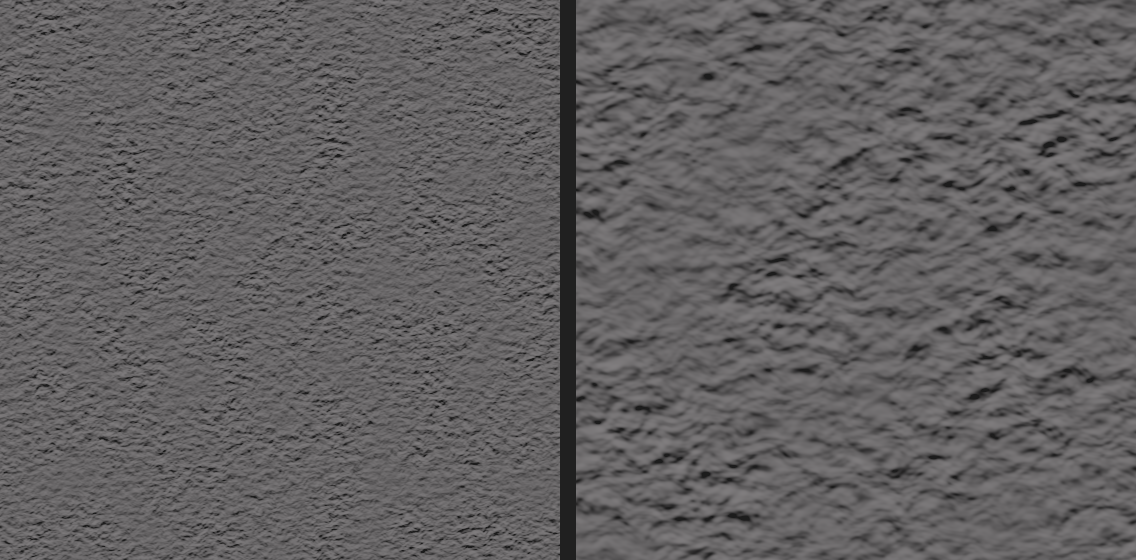
Left: the whole. Right: its middle third, enlarged.
Give the GLSL for this texture, as a Shadertoy shader.

```glsl
// Rough dark grey stucco, lit from above, with short ragged shadows under its ledges.

const float STREAK_TILT  = 0.10;   // radians, shadows rise slightly to the right
const float TILT_SPREAD  = 0.24;   // how far the grain layers turn from that tilt
const float STREAK_ASPECT = 0.62;  // horizontal over vertical frequency
const float RELIEF       = 1.72;   // scales the slope to about unit deviation
const float PATCHINESS   = 0.8;    // variation between calm and rough areas
const float WARP         = 0.0035; // raggedness of the ledges
const float SLOPE_STEP   = 0.15;   // half step of the slope, in noise cells

// Tone curve: saturates in the light, falls off quickly in the shadows
const float LIGHT_LIMIT  = 0.518;
const float SHADOW_DEPTH = 0.122;
const float SHADOW_CURVE = 0.44;
const float DARKEST      = 0.11;
const vec3  TINT         = vec3(1.012, 0.990, 1.0);

// Cells per canvas and weight of each grain layer, coarse to fine
const vec4 GRAIN_FREQ   = vec4(58.0, 108.0, 190.0, 310.0);
const vec4 GRAIN_WEIGHT = vec4(0.40, 0.66, 0.56, 0.32);

float hash(vec2 p) {
    vec3 q = fract(p.xyx * 0.1031);
    q += dot(q, q.yzx + 33.33);
    return fract((q.x + q.y) * q.z);
}

// Contribution of the random unit gradient at one lattice corner
float corner(vec2 cell, vec2 offset) {
    float angle = 6.2832 * hash(cell);
    return dot(vec2(cos(angle), sin(angle)), offset);
}

float gradientNoise(vec2 p) {
    vec2 i = floor(p), f = p - i;
    vec2 u = f * f * f * (f * (f * 6.0 - 15.0) + 10.0);
    vec2 e = vec2(1.0, 0.0);
    float low  = mix(corner(i, f), corner(i + e.xy, f - e.xy), u.x);
    float high = mix(corner(i + e.yx, f - e.yx), corner(i + e.xx, f - e.xx), u.x);
    return mix(low, high, u.y);
}

mat2 rotation(float a) {
    return mat2(cos(a), -sin(a), sin(a), cos(a));
}

// Slope of the relief towards the light, summed over the grain layers
float slopeToLight(vec2 p) {
    vec2 ragged = vec2(gradientNoise(p * 47.0 + 311.0),
                       gradientNoise(p * 47.0 + 523.0));
    p += WARP * ragged;
    vec2 rise = vec2(0.0, SLOPE_STEP);
    float slope = 0.0;
    for (int k = 0; k < 4; k++) {
        float side = k % 2 == 0 ? 1.0 : -1.0;
        vec2 q = rotation(STREAK_TILT + side * TILT_SPREAD) * p;
        q = q * GRAIN_FREQ[k] * vec2(STREAK_ASPECT, 1.0) + 137.0 * float(k + 1);
        float climb = gradientNoise(q - rise) - gradientNoise(q + rise);
        slope += GRAIN_WEIGHT[k] * climb / (2.0 * SLOPE_STEP);
    }
    return slope;
}

void mainImage(out vec4 fragColor, in vec2 fragCoord) {
    // Average four samples per pixel
    float slope = 0.0;
    for (int k = 0; k < 4; k++) {
        vec2 shift = vec2(k % 2, k / 2) * 0.5 - 0.25;
        slope += 0.25 * slopeToLight((fragCoord + shift) / iResolution.y);
    }

    // Calm and rough patches
    vec2 p = fragCoord / iResolution.y;
    slope *= RELIEF * (1.0 + PATCHINESS * gradientNoise(p * 11.0 + 71.0));

    float tone = LIGHT_LIMIT - SHADOW_DEPTH * exp(-SHADOW_CURVE * slope);
    fragColor = vec4(TINT * max(tone, DARKEST), 1.0);
}
```
